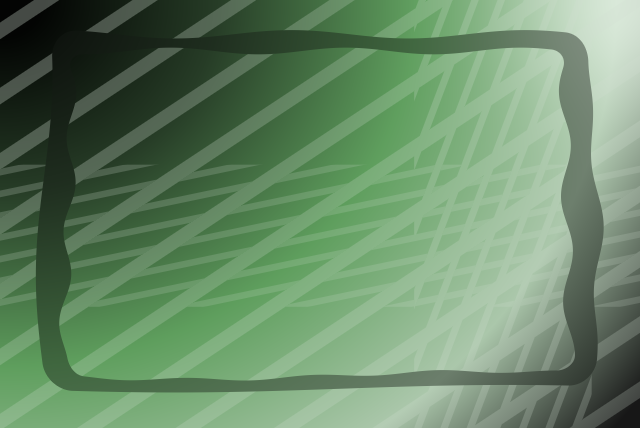
This background is drawn by a WebGL 2 fragment shader. Its source:

```glsl
#version 300 es
precision highp float;
// Green radial glow with three sets of slanted stripes and a wavy dark frame.
uniform vec2 u_resolution;
out vec4 outColor;

const float TAU = 6.2831853;
const vec2 GRID = vec2(768.0, 512.0); // canvas size in design units

const vec3 BLACK = vec3(0.01, 0.015, 0.01);
const vec3 FOREST = vec3(0.15, 0.235, 0.15);
const vec3 GREEN = vec3(0.37, 0.62, 0.365);
const vec3 MIST = vec3(0.67, 0.78, 0.67);
const vec3 CHARCOAL = vec3(0.09, 0.09, 0.09);
const vec3 SHINE = vec3(0.93, 0.97, 0.93);
const vec3 STRIPE = vec3(0.82, 0.87, 0.82);
const vec3 FRAME = vec3(0.08, 0.10, 0.08);

// Blend that runs linearly from 0 to 1 between two radii.
float ramp(float from, float to, float r) {
  return clamp((r - from) / (to - from), 0.0, 1.0);
}

// Elliptical gradient around the top left corner, with a shine at top right.
vec3 backdrop(vec2 p) {
  float r = length(p * vec2(1.0, 1.14));
  vec3 color = mix(BLACK, FOREST, ramp(50.0, 260.0, r));
  color = mix(color, GREEN, ramp(260.0, 500.0, r));
  color = mix(color, MIST, ramp(500.0, 740.0, r));
  color = mix(color, CHARCOAL, ramp(740.0, 940.0, r));
  float d = length(p - vec2(GRID.x, 0.0)) / 150.0;
  return mix(color, SHINE, 0.72 * exp(-d * d));
}

// Smooth coverage: 1 where the signed inset is positive.
float cover(float inset, float px) {
  return clamp(inset / px + 0.5, 0.0, 1.0);
}

// Repeated stripes across the given direction.
float stripes(vec2 p, vec2 dir, float spacing, float center, float halfWidth, float px) {
  float v = (dot(p, dir) - center) / spacing;
  float offset = abs(fract(v + 0.5) - 0.5) * spacing;
  return cover((halfWidth - offset) / length(dir), px);
}

float band(float v, float low, float high, float px) {
  return cover(min(v - low, high - v), px);
}

// Cosine wave with a crest at the given place.
float wave(float v, float crest, float period, float height) {
  return height * cos(TAU * (v - crest) / period);
}

// Depth inside a box with rounded corners; edges are left, top, right, bottom.
float boxInset(vec2 p, vec4 edges, float radius) {
  vec2 depth = min(p - edges.xy, edges.zw - p);
  return radius - length(max(radius - depth, 0.0));
}

// Ring between two boxes whose sides undulate.
float wavyFrame(vec2 p, float px) {
  float slope = 0.02 * (p.y - 250.0);
  vec4 outer = vec4(
    53.0 + wave(p.y, 90.0, 480.0, 10.0),
    41.0 + wave(p.x, 490.0, 280.0, 5.0),
    715.0 + slope + wave(p.y, 270.0, 290.0, 5.0) + wave(p.y, 410.0, 140.0, 4.0),
    465.0 + wave(p.x, 210.0, 800.0, 4.5));
  vec4 inner = vec4(
    81.0 + wave(p.y, 220.0, 110.0, 6.0) + wave(p.y, 150.0, 600.0, 5.0),
    61.0 + wave(p.x, 310.0, 210.0, 4.0),
    680.0 + slope + wave(p.y, 173.0, 126.0, 6.5),
    449.0 + wave(p.x, 230.0, 720.0, 5.0) + wave(p.x, 300.0, 150.0, 2.0));
  return cover(boxInset(p, outer, 32.0), px) * (1.0 - cover(boxInset(p, inner, 20.0), px));
}

void main() {
  // Design space with y running down from the top edge.
  vec2 p = gl_FragCoord.xy / u_resolution * GRID;
  p.y = GRID.y - p.y;
  float px = GRID.y / u_resolution.y;

  // Broad diagonals, plus shallow and steep sets cut off by straight bands.
  float broad = stripes(p, vec2(0.66, 1.0), 78.0, 427.0, 10.0, px);
  float shallow = stripes(p, vec2(0.208, 1.0), 26.0, 232.0, 4.0, px)
                * band(p.y, 197.0, 367.0, px);
  float steep = stripes(p, vec2(1.0, 0.38), 31.5, 570.0, 4.5, px)
              * band(p.x, 497.0, 710.0, px);
  float lines = max(broad, max(0.8 * shallow, steep));

  // The frame covers the stripes and tints the plain backdrop.
  vec3 base = backdrop(p);
  float strength = mix(0.32, 0.23, ramp(100.0, 400.0, length(p)));
  vec3 color = mix(base, STRIPE, strength * lines);
  color = mix(color, mix(base, FRAME, 0.42), wavyFrame(p, px));
  outColor = vec4(color, 1.0);
}
```
